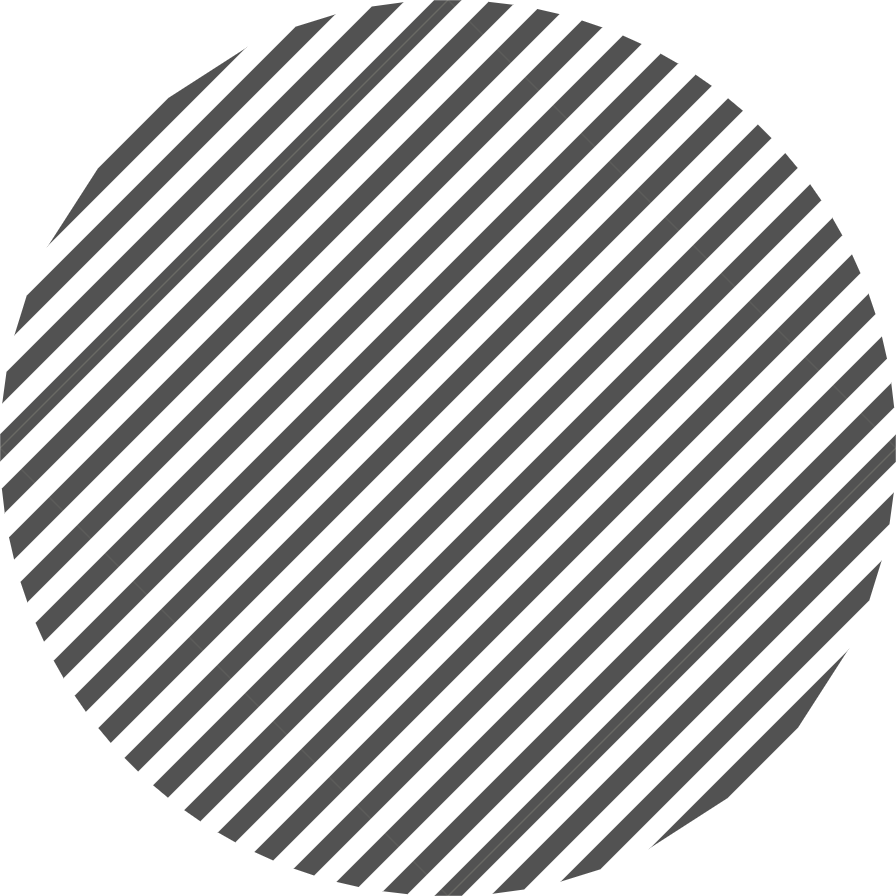
A Shadertoy shader for this pattern:

```glsl
// Dark diagonal stripes cut into a disc, with a faint hairline diamond inside it.

// Half length of the disc's chord at a given distance from its centre.
float halfChord(float offset) {
    return sqrt(max(0.25 - offset * offset, 0.0));
}

// Thin antialiased line where dist is zero.
float hairline(float dist, float px) {
    return 1.0 - smoothstep(0.0, max(px, 0.0016), abs(dist));
}

void mainImage(out vec4 fragColor, in vec2 fragCoord) {
    float size = min(iResolution.x, iResolution.y);
    float px = 1.0 / size;
    vec2 p = (fragCoord - 0.5 * iResolution.xy) / size;

    // Rotated axes: across the stripes, and along them
    float across = (p.x - p.y) * inversesqrt(2.0);
    float along = abs(p.x + p.y) * inversesqrt(2.0);

    // Nearest stripe: sixteen per canvas width
    float period = 0.0625 * inversesqrt(2.0);
    float halfWidth = 0.243 * period;
    float index = clamp(round(across / period), -11.0, 11.0);
    float centre = index * period;
    float local = across - centre;

    // Straight ends joining the chords of both stripe edges
    float lowEnd = halfChord(centre - halfWidth);
    float highEnd = halfChord(centre + halfWidth);
    float slope = (highEnd - lowEnd) / (2.0 * halfWidth);
    float reach = 0.5 * (lowEnd + highEnd) + slope * local;
    float endDist = (along - reach) * inversesqrt(1.0 + slope * slope);

    float dist = max(abs(local) - halfWidth, endDist);
    float stripe = clamp(0.5 - dist / px, 0.0, 1.0);

    // Faint diamond through the disc's four extreme points
    float diamond = 0.5 * inversesqrt(2.0);
    float seam = max(hairline(abs(across) - diamond, px),
                     0.45 * hairline(along - diamond, px));

    vec3 ink = mix(vec3(0.32), vec3(0.45, 0.45, 0.42), 0.7 * seam);
    fragColor = vec4(mix(vec3(1.0), ink, stripe), 1.0);
}
```
